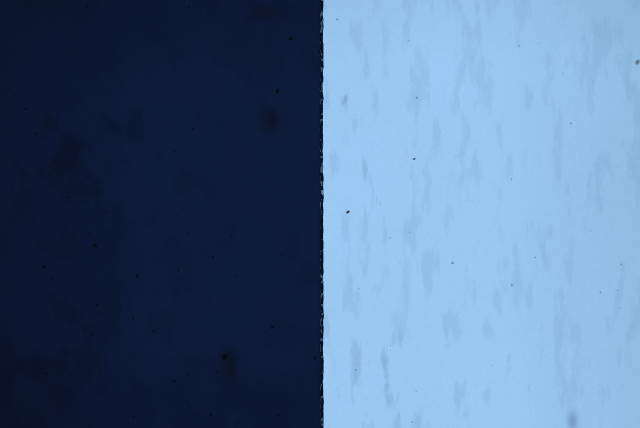
Write a Shadertoy shader that draws this texture.

```glsl
const vec3 NAVY = vec3(0.053, 0.105, 0.222);
const vec3 SKY = vec3(0.602, 0.782, 0.942);
const vec3 PIT = vec3(0.018, 0.028, 0.050);
const vec3 STAIN = vec3(0.30, 0.43, 0.58);
const float ASPECT = 1.5;
const float SEAM_X = 0.7575;
const float SEAM_ROUGHNESS = 0.0045;
const float SPECK_CELL = 0.048;
const float SPECK_CHANCE = 0.20;
const int PIT_COUNT = 12;

// Main pits: centre x, centre y, radius
const vec3 PITS[PIT_COUNT] = vec3[](
    vec3(0.650, 0.787, 0.0046), vec3(0.527, 0.166, 0.0085),
    vec3(0.682, 0.910, 0.0050), vec3(0.223, 0.426, 0.0055),
    vec3(0.104, 0.377, 0.0045), vec3(0.322, 0.354, 0.0042),
    vec3(0.639, 0.236, 0.0042), vec3(0.227, 0.287, 0.0040),
    vec3(0.816, 0.504, 0.0038), vec3(0.971, 0.629, 0.0026),
    vec3(1.061, 0.385, 0.0034), vec3(1.494, 0.855, 0.0060));

float hash(vec2 p) {
    vec3 q = fract(vec3(p.xyx) * 0.1031);
    q += dot(q, q.yzx + 33.33);
    return fract((q.x + q.y) * q.z);
}

float noise(vec2 p) {
    vec2 i = floor(p), f = fract(p);
    f = f * f * (3.0 - 2.0 * f);
    return mix(mix(hash(i), hash(i + vec2(1, 0)), f.x),
               mix(hash(i + vec2(0, 1)), hash(i + vec2(1, 1)), f.x), f.y);
}

float fbm(vec2 p) {
    float sum = 0.0, amp = 0.5;
    for (int i = 0; i < 5; i++) {
        sum += amp * noise(p);
        p = mat2(1.6, 1.2, -1.2, 1.6) * p + 7.3;
        amp *= 0.5;
    }
    return sum;
}

// Soft elliptical patch
float patchAt(vec2 p, vec2 centre, vec2 size) {
    vec2 d = (p - centre) / size;
    return exp(-dot(d, d));
}

// Irregular dot, one at most in each cell
float specks(vec2 p, float cell, float chance, float soft) {
    vec2 id = floor(p / cell);
    vec2 jitter = 0.2 + 0.6 * vec2(hash(id + 3.1), hash(id + 17.7));
    float radius = mix(0.0008, 0.0026, pow(hash(id + 41.0), 2.0));
    float dist = length((p - (id + jitter) * cell) * vec2(1.0, 0.85));
    return step(hash(id + 71.0), chance) * (1.0 - smoothstep(radius - soft, radius + soft, dist));
}

float pits(vec2 p, float soft) {
    float cover = 0.0;
    vec2 warp = 0.003 * (vec2(noise(p * 170.0), noise(p * 170.0 + 31.0)) - 0.5);
    for (int i = 0; i < PIT_COUNT; i++) {
        vec3 pit = PITS[i];
        vec2 d = p + warp - pit.xy;
        d.x -= 0.35 * d.y;
        float strength = pit.x > 1.0 ? 0.4 : 0.9;
        cover = max(cover, strength * (1.0 - smoothstep(pit.z * 0.5 - soft, pit.z + soft, length(d))));
    }
    return cover;
}

vec3 darkWall(vec2 p, float soft) {
    float blotch = smoothstep(0.46, 0.70, fbm(p * vec2(19.0, 14.0)));
    float worn = patchAt(p, vec2(0.19, 0.64), vec2(0.17, 0.12))
               + 0.6 * patchAt(p, vec2(0.14, 0.17), vec2(0.14, 0.18));
    float shade = 0.94 + 0.12 * fbm(p * vec2(5.0, 3.0)) - blotch * (0.05 + 0.17 * worn);
    shade *= mix(0.80, 1.02, smoothstep(-0.1, 0.45, p.x));
    shade *= 1.0 - 0.10 * smoothstep(0.25, 0.0, p.y) - 0.08 * smoothstep(0.8, 1.0, p.y);
    shade += 0.05 * (noise(p * 240.0) - 0.5);
    vec3 col = NAVY * shade;
    float smudge = 0.55 * patchAt(p, vec2(0.539, 0.145), vec2(0.018, 0.038))
                 + 0.35 * patchAt(p, vec2(0.645, 0.72), vec2(0.035, 0.030)) * (0.4 + blotch)
                 + 0.35 * patchAt(p, vec2(0.62, 0.97), vec2(0.04, 0.015));
    col = mix(col, vec3(0.045, 0.055, 0.085), smudge);
    return mix(col, PIT, 0.75 * specks(p, SPECK_CELL, SPECK_CHANCE, soft));
}

vec3 lightWall(vec2 p, float soft) {
    float streak = fbm(p * vec2(42.0, 13.0));
    float cloud = fbm(p * vec2(5.0, 3.5) + 11.0);
    float vignette = smoothstep(1.12, 1.56, p.x);
    float shade = 1.005 - 0.065 * vignette - 0.03 * smoothstep(0.82, 1.0, p.y);
    shade += 0.035 * (cloud - 0.48) + 0.016 * (noise(p * 210.0) - 0.5);
    vec3 col = SKY * shade;
    float marks = 0.10 + 0.45 * patchAt(p, vec2(0.803, 0.77), vec2(0.018, 0.028))
                + 0.25 * patchAt(p, vec2(0.89, 0.58), vec2(0.04, 0.06))
                + 0.15 * patchAt(p, vec2(0.92, 0.12), vec2(0.12, 0.10));
    col = mix(col, STAIN, marks * smoothstep(0.50, 0.73, streak));
    col = mix(col, STAIN, 0.45 * patchAt(p, vec2(1.342, 0.015), vec2(0.012, 0.025)));
    return mix(col, STAIN, 0.55 * specks(p + 5.0, SPECK_CELL * 1.3, SPECK_CHANCE * 0.6, soft));
}

void mainImage(out vec4 fragColor, in vec2 fragCoord) {
    vec2 p = fragCoord / iResolution.xy * vec2(ASPECT, 1.0);
    float soft = 0.7 / iResolution.y;

    // Walls split by a ragged paint edge
    float ragged = SEAM_ROUGHNESS * (fbm(vec2(p.y * 65.0, 2.0)) - 0.5);
    float d = p.x - SEAM_X - ragged;
    vec3 dark = darkWall(p, soft), light = lightWall(p, soft);
    float groove = smoothstep(-0.012, -0.001, d) * (0.55 + 0.4 * noise(vec2(p.y * 45.0, 8.0)));
    dark = mix(dark, PIT, groove);
    vec3 col = mix(dark, light, smoothstep(-soft, soft, d));

    // Chips of light paint beside the groove
    float chipZone = smoothstep(-0.009, -0.004, d) * (1.0 - smoothstep(-0.001, 0.002, d));
    float chipAmount = 0.5 + 0.4 * patchAt(p, vec2(SEAM_X, 0.54), vec2(0.1, 0.025))
                     - 0.5 * patchAt(p, vec2(SEAM_X, 0.485), vec2(0.1, 0.025));
    float chips = smoothstep(0.56, 0.72, noise(p * vec2(330.0, 150.0)));
    col = mix(col, SKY * 0.72, chipZone * chips * chipAmount);

    col = mix(col, PIT, pits(p, soft));
    fragColor = vec4(clamp(col, 0.0, 1.0), 1.0);
}
```
